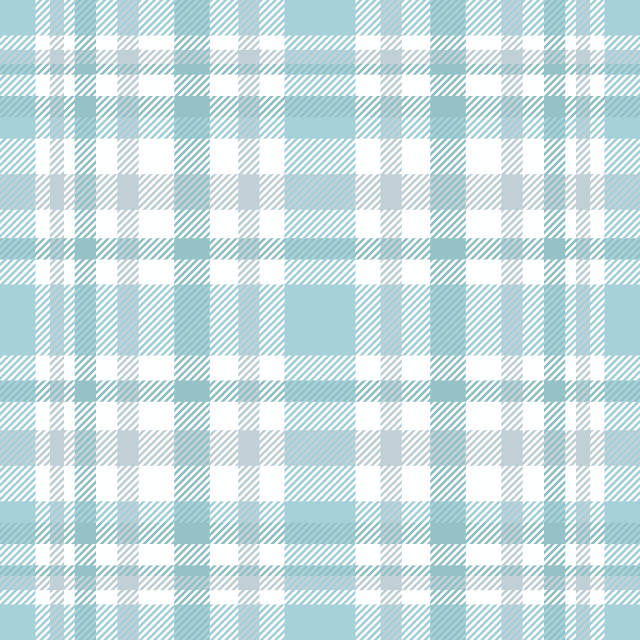
A WebGL 1 fragment shader for this pattern:

```glsl
precision highp float;
// Pale blue, teal and grey tartan: mirrored stripe bands woven with a diagonal twill.

uniform vec2 u_resolution;

const float THREADS = 180.0;        // thread units across one mirrored sett
const float SETTS = 1.0;            // setts across and down the canvas
const float TWILL_PERIOD = 2.0;     // thread units per diagonal rib pair
const float TWILL_PHASE = 0.25;     // offset of the ribs, in periods
const float TWILL_CONTRAST = 1.16;  // crispness of the ribs

const vec3 WHITE = vec3(0.995, 1.0, 1.0);
const vec3 BLUE = vec3(0.65, 0.82, 0.85);
const vec3 TEAL = vec3(0.58, 0.76, 0.78);
const vec3 GREY = vec3(0.755, 0.815, 0.84);

// Switches to the next band colour beyond its starting thread.
void band(inout vec3 color, vec3 next, float start, float d, float px) {
    color = mix(color, next, clamp((d - start) / px + 0.5, 0.0, 1.0));
}

// Vertical threads, by distance from the sett centre.
vec3 warpColor(float d, float px) {
    vec3 c = BLUE;
    band(c, WHITE, 10.0, d, px);
    band(c, GREY, 17.0, d, px);
    band(c, WHITE, 23.0, d, px);
    band(c, TEAL, 31.0, d, px);
    band(c, WHITE, 41.0, d, px);
    band(c, GREY, 51.0, d, px);
    band(c, WHITE, 57.0, d, px);
    band(c, TEAL, 63.0, d, px);
    band(c, WHITE, 69.0, d, px);
    band(c, GREY, 72.0, d, px);
    band(c, WHITE, 76.0, d, px);
    band(c, BLUE, 80.0, d, px);
    return c;
}

// Horizontal threads, by distance from the sett centre.
vec3 weftColor(float d, float px) {
    vec3 c = BLUE;
    band(c, WHITE, 10.0, d, px);
    band(c, TEAL, 17.0, d, px);
    band(c, WHITE, 23.0, d, px);
    band(c, GREY, 31.0, d, px);
    band(c, WHITE, 41.0, d, px);
    band(c, BLUE, 51.0, d, px);
    band(c, TEAL, 57.0, d, px);
    band(c, WHITE, 63.0, d, px);
    band(c, TEAL, 69.0, d, px);
    band(c, GREY, 72.0, d, px);
    band(c, WHITE, 76.0, d, px);
    band(c, BLUE, 80.0, d, px);
    return c;
}

// Share of warp on top, from smoothed 45 degree ribs.
float twill(vec2 thread, float px) {
    float s = (thread.x - thread.y) / TWILL_PERIOD - TWILL_PHASE;
    float ridge = abs(fract(s) - 0.5) - 0.25;
    float footprint = 1.414 * px / TWILL_PERIOD;
    float cover = clamp(ridge / footprint + 0.5, 0.0, 1.0);
    return (cover - 0.5) * TWILL_CONTRAST + 0.5;
}

void main() {
    vec2 uv = gl_FragCoord.xy / u_resolution;
    float px = THREADS * SETTS / min(u_resolution.x, u_resolution.y);

    // Mirror each sett about its centre.
    vec2 thread = uv * SETTS * THREADS;
    vec2 d = abs(fract(uv * SETTS) - 0.5) * THREADS;

    vec3 warp = warpColor(d.x, px);
    vec3 weft = weftColor(d.y, px);
    vec3 cloth = mix(weft, warp, twill(thread, px));
    gl_FragColor = vec4(clamp(cloth, 0.0, 1.0), 1.0);
}
```
